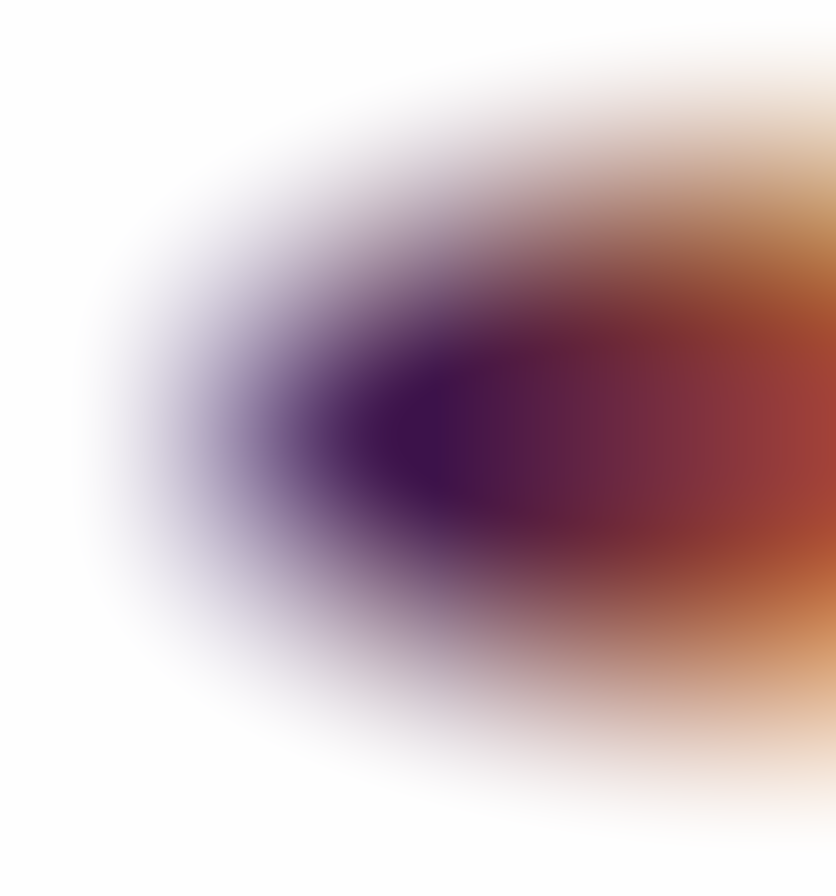
Give the GLSL for this background, as a Shadertoy shader.

```glsl
// Soft blurred half ellipse on white, shading from violet through crimson to amber

// Approximate signed distance to an ellipse with the given radii
float ellipseDistance(vec2 p, vec2 radii) {
    float k = length(p / radii);
    float slope = length(p / (radii * radii));
    return k * (k - 1.0) / max(slope, 0.001);
}

// Ink colour: heat grows rightwards, the rim is warmer than the core
vec3 inkColor(vec2 p) {
    float heat = clamp(1.0 + p.x / 0.447, 0.0, 1.0);
    vec3 core = mix(vec3(0.235, 0.07, 0.29), vec3(0.64, 0.26, 0.22), heat);
    vec3 rim = mix(vec3(0.24, 0.06, 0.20), vec3(0.72, 0.41, 0.13), heat);
    rim -= 4.0 * heat * (1.0 - heat) * vec3(0.0, 0.055, 0.085);

    // The lower rim glows a little more than the upper one
    rim -= sign(p.y) * heat * vec3(0.05, 0.02, 0.02);
    vec3 ink = mix(core, rim, smoothstep(0.026, 0.273, abs(p.y)));

    // Cool indigo towards the left tip
    float cool = 1.0 - smoothstep(-0.74, -0.479, p.x);
    return mix(ink, vec3(0.25, 0.14, 0.40), cool);
}

void mainImage(out vec4 fragColor, in vec2 fragCoord) {
    // Ellipse centre lies on the right edge; one unit is the canvas height
    vec2 center = iResolution.xy * vec2(1.0, 0.514);
    vec2 p = (fragCoord - center) / iResolution.y;

    // Wide feathered edge over a white ground
    float d = ellipseDistance(p, vec2(0.674, 0.286));
    float cover = 1.0 - smoothstep(-0.195, 0.195, d);
    fragColor = vec4(mix(vec3(0.998), inkColor(p), cover), 1.0);
}
```
